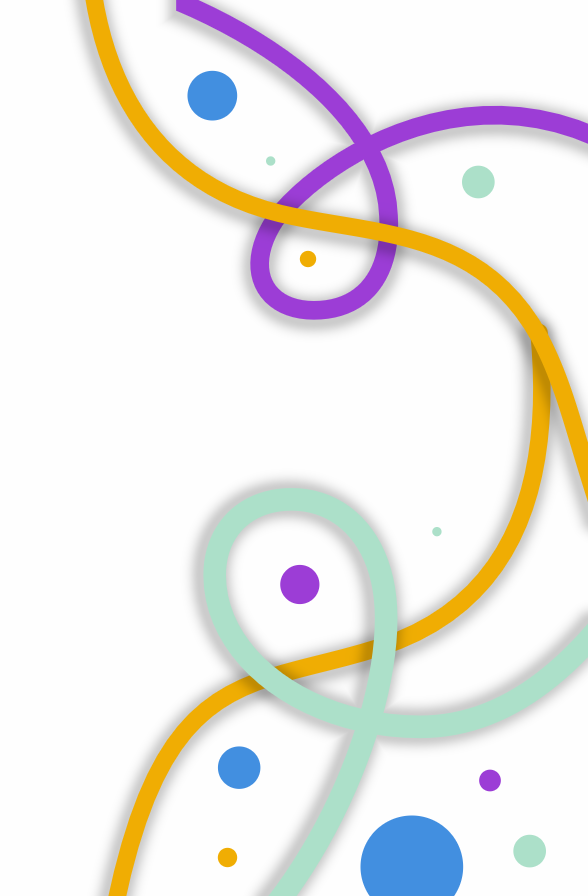
Write a Shadertoy shader that draws this background.

```glsl
const float GRID = 7.68;            // grid units in the canvas height, y runs down
const int STEPS = 22;               // straight pieces per curve
const float ORANGE_HALF = 0.075;
const float PURPLE_HALF = 0.08;
const float GREEN_HALF = 0.097;
const float SHADOW_STRENGTH = 0.2;
const float SHADOW_BLUR = 0.085;
const vec2 ORANGE_SHADOW = vec2(-0.02, 0.03);
const vec2 PURPLE_SHADOW = vec2(0.0, 0.03);
const vec2 GREEN_SHADOW = vec2(-0.03, 0.0);
const float PURPLE_CUT = 1.51;      // left end of the purple ribbon

const vec3 PAPER = vec3(0.998);
const vec3 BLUE = vec3(0.26, 0.56, 0.88);
const vec3 GREEN = vec3(0.675, 0.88, 0.79);
const vec3 ORANGE = vec3(0.94, 0.68, 0.01);
const vec3 PURPLE = vec3(0.61, 0.24, 0.84);
const vec3 PALETTE[4] = vec3[4](BLUE, GREEN, ORANGE, PURPLE);

// Dots: centre, radius, palette index
const int DOT_COUNT = 11;
const vec4 DOTS[DOT_COUNT] = vec4[DOT_COUNT](
    vec4(1.82, 0.82, 0.213, 0), vec4(2.05, 6.58, 0.182, 0),
    vec4(3.53, 7.43, 0.44, 0),  vec4(2.32, 1.38, 0.04, 1),
    vec4(4.10, 1.56, 0.14, 1),  vec4(3.745, 4.557, 0.04, 1),
    vec4(4.54, 7.295, 0.14, 1), vec4(2.64, 2.22, 0.07, 2),
    vec4(1.95, 7.35, 0.083, 2), vec4(2.57, 5.01, 0.168, 3),
    vec4(4.20, 6.69, 0.093, 3));

float segmentDistance(vec2 p, vec2 a, vec2 b) {
    vec2 pa = p - a, ba = b - a;
    return length(pa - ba * clamp(dot(pa, ba) / dot(ba, ba), 0.0, 1.0));
}

// Distance to a cubic Bezier curve
float curve(vec2 p, vec2 a, vec2 b, vec2 c, vec2 d) {
    float nearest = 1e3;
    vec2 last = a;
    for (int i = 1; i <= STEPS; i++) {
        float t = float(i) / float(STEPS), s = 1.0 - t;
        vec2 next = s * s * s * a + 3.0 * s * t * (s * b + t * c) + t * t * t * d;
        nearest = min(nearest, segmentDistance(p, last, next));
        last = next;
    }
    return nearest;
}

// Ribbon centre lines
float purpleLine(vec2 p) {
    float d = curve(p, vec2(1.40, -0.04), vec2(2.40, 0.35), vec2(3.30, 1.05), vec2(3.33, 1.85));
    d = min(d, curve(p, vec2(3.33, 1.85), vec2(3.36, 2.35), vec2(3.12, 2.66), vec2(2.69, 2.66)));
    d = min(d, curve(p, vec2(2.69, 2.66), vec2(2.26, 2.66), vec2(2.08, 2.30), vec2(2.36, 1.88)));
    return min(d, curve(p, vec2(2.36, 1.88), vec2(2.75, 1.38), vec2(3.90, 0.64), vec2(5.10, 1.17)));
}

float upperOrangeLine(vec2 p) {
    float d = curve(p, vec2(0.80, -0.05), vec2(0.95, 0.90), vec2(1.45, 1.60), vec2(2.40, 1.83));
    d = min(d, curve(p, vec2(2.40, 1.83), vec2(3.20, 2.02), vec2(4.11, 1.95), vec2(4.63, 2.90)));
    return min(d, curve(p, vec2(4.63, 2.90), vec2(4.85, 3.32), vec2(4.92, 3.70), vec2(5.15, 4.40)));
}

float lowerOrangeLine(vec2 p) {
    float d = curve(p, vec2(4.62, 2.85), vec2(4.73, 4.00), vec2(4.50, 5.15), vec2(3.25, 5.55));
    return min(d, curve(p, vec2(3.25, 5.55), vec2(2.15, 5.90), vec2(1.42, 5.70), vec2(0.99, 7.75)));
}

float greenLine(vec2 p) {
    float d = curve(p, vec2(2.37, 7.75), vec2(2.95, 7.00), vec2(3.31, 6.00), vec2(3.31, 5.30));
    d = min(d, curve(p, vec2(3.31, 5.30), vec2(3.31, 4.65), vec2(2.95, 4.28), vec2(2.50, 4.28)));
    d = min(d, curve(p, vec2(2.50, 4.28), vec2(2.10, 4.28), vec2(1.84, 4.55), vec2(1.84, 4.93)));
    d = min(d, curve(p, vec2(1.84, 4.93), vec2(1.84, 5.65), vec2(2.65, 6.23), vec2(3.60, 6.23)));
    return min(d, curve(p, vec2(3.60, 6.23), vec2(4.15, 6.23), vec2(4.65, 5.95), vec2(5.12, 5.40)));
}

float coverage(float d, float pixel) {
    return clamp(0.5 - d / pixel, 0.0, 1.0);
}

// Soft shadow first, then the flat ribbon; both take signed edge distances
vec3 paintRibbon(vec3 base, vec3 ink, float edge, float shadowEdge, float pixel) {
    float reach = max(shadowEdge, 0.0) / SHADOW_BLUR;
    base *= 1.0 - SHADOW_STRENGTH * exp(-reach * reach);
    return mix(base, ink, coverage(edge, pixel));
}

void mainImage(out vec4 fragColor, in vec2 fragCoord) {
    float pixel = GRID / iResolution.y;
    vec2 p = vec2(fragCoord.x, iResolution.y - fragCoord.y) * pixel;
    vec3 color = PAPER;

    // Ribbons from back to front
    float purpleEdge = max(purpleLine(p) - PURPLE_HALF, PURPLE_CUT - p.x);
    color = paintRibbon(color, PURPLE, purpleEdge,
        max(purpleLine(p - PURPLE_SHADOW) - PURPLE_HALF, PURPLE_CUT - p.x), pixel);
    color = paintRibbon(color, ORANGE, lowerOrangeLine(p) - ORANGE_HALF,
        lowerOrangeLine(p - ORANGE_SHADOW) - ORANGE_HALF, pixel);
    color = paintRibbon(color, ORANGE, upperOrangeLine(p) - ORANGE_HALF,
        upperOrangeLine(p - ORANGE_SHADOW) - ORANGE_HALF, pixel);
    color = paintRibbon(color, GREEN, greenLine(p) - GREEN_HALF,
        greenLine(p - GREEN_SHADOW) - GREEN_HALF, pixel);

    // Dots
    for (int i = 0; i < DOT_COUNT; i++) {
        vec4 dot4 = DOTS[i];
        float d = length(p - dot4.xy) - dot4.z;
        color = mix(color, PALETTE[int(dot4.w)], coverage(d, pixel));
    }
    fragColor = vec4(color, 1.0);
}
```
